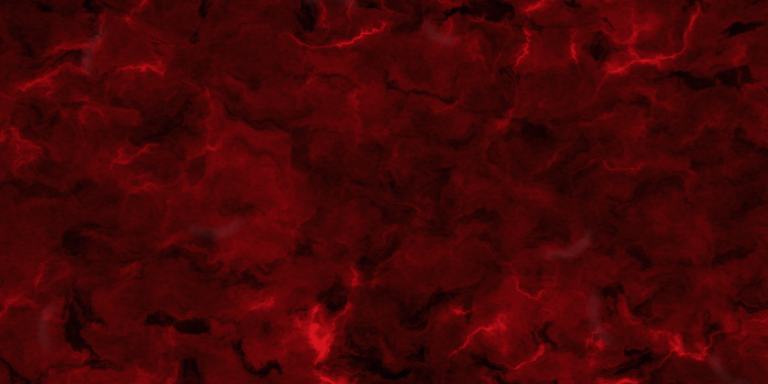
Reproduce this texture procedurally as a WebGL 2 fragment shader.

```glsl
#version 300 es
precision highp float;
// Dark red weathered stone: cloudy gradient-noise tones with a streaky mottle,
// black pits and glowing branched veins cut from warped ridges of noise.
// A few faint grey arcs are scattered on top.
uniform vec2 u_resolution;
out vec4 fragColor;

float hash(vec2 cell) {
    vec3 h = fract(cell.xyx * 0.1031);
    h += dot(h, h.yzx + 33.33);
    return fract((h.x + h.y) * h.z);
}

float cornerSlope(vec2 cell, vec2 corner, vec2 f) {
    float angle = 6.2832 * hash(cell + corner);
    return dot(vec2(cos(angle), sin(angle)), f - corner);
}

// Gradient noise, roughly -0.7 to 0.7
float noise(vec2 p) {
    vec2 cell = floor(p), f = p - cell;
    vec2 s = f * f * f * (f * (f * 6.0 - 15.0) + 10.0);
    float low = mix(cornerSlope(cell, vec2(0, 0), f), cornerSlope(cell, vec2(1, 0), f), s.x);
    float high = mix(cornerSlope(cell, vec2(0, 1), f), cornerSlope(cell, vec2(1, 1), f), s.x);
    return mix(low, high, s.y);
}

float fbm(vec2 p) {
    float sum = 0.0, weight = 1.0;
    for (int i = 0; i < 5; i++) {
        sum += weight * noise(p);
        p = p * 2.03 + vec2(17.3, 9.7);
        weight *= 0.55;
    }
    return sum;
}

// Bright core and soft halo along the zero line of a noise value
float vein(float n, float width) {
    return exp(-abs(n) / width) + 0.3 * exp(-abs(n) / (width * 4.5));
}

// Soft partial rings at scattered places
float smudges(vec2 p, float aspect) {
    float sum = 0.0;
    for (int i = 0; i < 8; i++) {
        float id = float(i);
        vec2 center = vec2((id + hash(vec2(id, 3.0))) / 8.0 * aspect, hash(vec2(id, 8.0)));
        vec2 d = p - center;
        float radius = 0.05 + 0.05 * hash(vec2(id, 15.0));
        float turn = 6.2832 * hash(vec2(id, 21.0));
        float facing = dot(normalize(d + 1e-5), vec2(cos(turn), sin(turn)));
        float band = 1.0 - smoothstep(0.002, 0.022, abs(length(d) - radius));
        sum += band * smoothstep(0.55, 0.95, facing);
    }
    return sum;
}

void main() {
    vec2 p = gl_FragCoord.xy / u_resolution.y;
    vec2 warp = vec2(fbm(p * 6.0 + 40.0), fbm(p * 6.0 + 71.0));
    vec2 q = p + 0.06 * warp;

    // Broad clouds, sideways streaks and fine grain
    float clouds = fbm(p * 2.4 + 0.4 * warp + 5.0);
    float mottle = fbm(q * vec2(9.0, 16.0) + 12.0);
    float grain = noise(p * vec2(75.0, 110.0));
    float tone = 0.262 + 0.19 * clouds + 0.10 * mottle + 0.045 * grain;

    // Contrast is calmer across the middle
    float edge = 0.55 + 0.6 * smoothstep(0.05, 0.5, abs(p.y - 0.5));

    // Ragged dark pits
    float pits = smoothstep(0.08, 0.6, fbm(q * vec2(7.0, 11.0) + 90.0));
    tone *= 1.0 - 0.75 * edge * pits;

    // Rising diagonal veins, upright veins and a fine web between them
    vec2 slanted = vec2(dot(q, vec2(0.85, 0.53)), dot(q, vec2(-0.53, 0.85)));
    float diagonal = vein(noise(slanted * vec2(2.6, 6.0) + 23.0), 0.03);
    float upright = vein(noise(q * vec2(5.5, 3.0) + 57.0), 0.03);
    float web = vein(noise(q * 12.0 + 33.0), 0.045);
    diagonal *= smoothstep(-0.05, 0.4, noise(p * 4.0 + 61.0));
    upright *= smoothstep(-0.05, 0.4, noise(p * 4.0 + 83.0));
    web *= smoothstep(-0.1, 0.45, noise(p * 3.5 + 14.0));
    float wear = clamp(0.75 + 0.9 * mottle, 0.2, 1.3);
    tone += edge * wear * (0.32 * diagonal + 0.26 * upright + 0.14 * web);
    tone = clamp(tone, 0.03, 0.8);

    // Red ramp, turning slightly warmer in the brightest veins
    float green = 0.02 * smoothstep(0.0, 0.25, tone) + 0.12 * max(tone - 0.45, 0.0);
    vec3 color = vec3(tone, green, 0.01 + 0.14 * tone * tone);
    float haze = smudges(p + 0.01 * warp, u_resolution.x / u_resolution.y);
    color += vec3(0.03, 0.06, 0.07) * haze * (0.7 + 0.5 * mottle);
    fragColor = vec4(color, 1.0);
}
```
